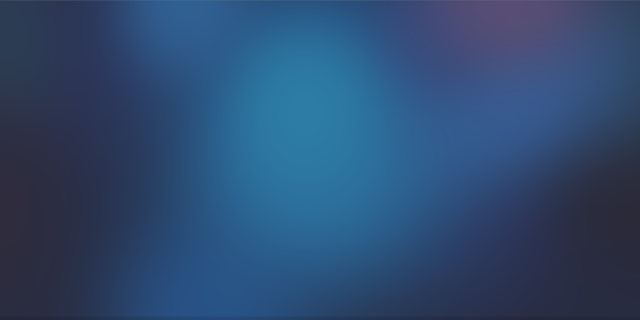
Reproduce this background procedurally as a Shadertoy shader.

```glsl
#define FALLOFF 1.3
#define BLUE_STRENGTH 0.95
#define CYAN_STRENGTH 0.9
#define MAUVE_STRENGTH 0.9
#define SHADE_STRENGTH 0.85
#define BAND_TILT 0.43
#define RIM_WIDTH 0.004
#define RIM_STRENGTH 0.3

const vec3 NIGHT    = vec3(0.155, 0.172, 0.255);
const vec3 SLATE    = vec3(0.175, 0.250, 0.335);
const vec3 INDIGO   = vec3(0.175, 0.195, 0.335);
const vec3 PLUM     = vec3(0.185, 0.170, 0.235);
const vec3 CHARCOAL = vec3(0.168, 0.160, 0.210);
const vec3 DEEP     = vec3(0.155, 0.325, 0.535);
const vec3 AZURE    = vec3(0.190, 0.380, 0.585);
const vec3 COBALT   = vec3(0.212, 0.365, 0.580);
const vec3 VIOLET   = vec3(0.215, 0.280, 0.480);
const vec3 MAUVE    = vec3(0.365, 0.310, 0.465);
const vec3 OCEAN    = vec3(0.175, 0.445, 0.625);
const vec3 CYAN     = vec3(0.172, 0.495, 0.655);

// Soft elliptical weight: one at the centre, fading to zero
float glow(vec2 offset, vec2 radius) {
    vec2 q = offset / radius;
    return exp(-pow(dot(q, q), FALLOFF));
}

vec2 rotate(vec2 v, float angle) {
    float c = cos(angle), s = sin(angle);
    return vec2(c * v.x + s * v.y, c * v.y - s * v.x);
}

void mainImage(out vec4 fragColor, in vec2 fragCoord) {
    // Height spans 0..1; the width is stretched to 0..2
    vec2 p = 2.0 * fragCoord / iResolution.xy * vec2(1.0, 0.5);
    vec3 color = NIGHT;

    // Dark tints along both sides
    color = mix(color, INDIGO, SHADE_STRENGTH * glow(p - vec2(0.28, 0.84), vec2(0.32, 0.36)));
    color = mix(color, SLATE, SHADE_STRENGTH * glow(p - vec2(0.00, 0.86), vec2(0.20, 0.32)));
    color = mix(color, PLUM, SHADE_STRENGTH * glow(p - vec2(0.00, 0.35), vec2(0.22, 0.34)));
    color = mix(color, INDIGO, SHADE_STRENGTH * glow(p - vec2(1.50, 0.34), vec2(0.30, 0.30)));
    color = mix(color, CHARCOAL, SHADE_STRENGTH * glow(p - vec2(1.96, 0.42), vec2(0.25, 0.28)));
    color = mix(color, SLATE, glow(p - vec2(1.98, 0.84), vec2(0.30, 0.30)));

    // Broad blue mass with its upper and lower lobes
    color = mix(color, DEEP, BLUE_STRENGTH * glow(p - vec2(1.00, 0.64), vec2(0.52, 0.60)));
    color = mix(color, DEEP, BLUE_STRENGTH * glow(p - vec2(0.65, 0.00), vec2(0.32, 0.34)));
    color = mix(color, AZURE, BLUE_STRENGTH * glow(p - vec2(0.58, 1.00), vec2(0.22, 0.26)));

    // Tilted cobalt band under the violet and mauve haze
    vec2 band = rotate(p - vec2(1.58, 0.68), BAND_TILT);
    color = mix(color, COBALT, BLUE_STRENGTH * glow(band, vec2(0.42, 0.25)));
    color = mix(color, VIOLET, 0.8 * glow(p - vec2(1.35, 0.90), vec2(0.20, 0.24)));
    color = mix(color, MAUVE, MAUVE_STRENGTH * glow(p - vec2(1.60, 1.02), vec2(0.27, 0.25)));

    // Bright core
    color = mix(color, OCEAN, CYAN_STRENGTH * glow(p - vec2(0.98, 0.47), vec2(0.37, 0.34)));
    color = mix(color, CYAN, CYAN_STRENGTH * glow(p - vec2(0.95, 0.67), vec2(0.23, 0.27)));

    // Pale top rim and shaded bottom rim
    float topRim = smoothstep(1.0 - RIM_WIDTH, 1.0, p.y);
    float bottomRim = 1.0 - smoothstep(RIM_WIDTH, 4.0 * RIM_WIDTH, p.y);
    color = mix(color, vec3(0.5), RIM_STRENGTH * topRim);
    color *= 1.0 - 0.4 * RIM_STRENGTH * bottomRim;

    fragColor = vec4(color, 1.0);
}
```
